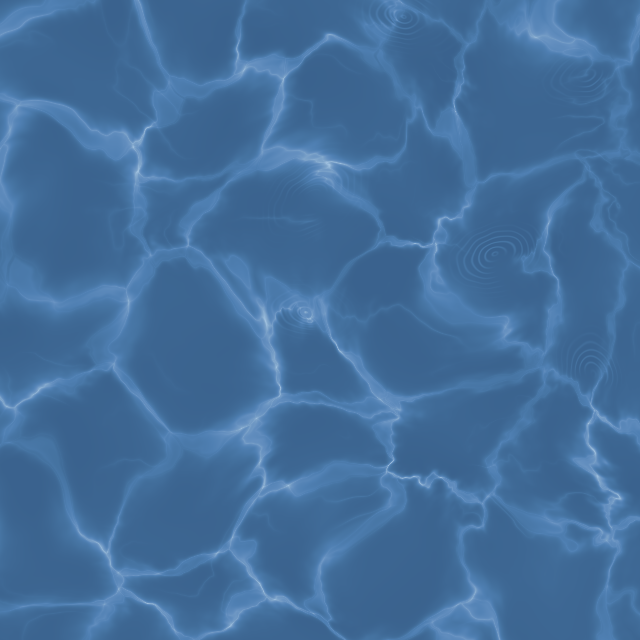
Give the GLSL for this texture, as a WebGL 2 fragment shader.

```glsl
#version 300 es
precision highp float;
precision highp int;

// Sunlit pool water: a net of caustic lines over deep blue.
// Two differently warped Voronoi nets share the same cells; translucent sheets
// fill the gaps between them, and scattered ripple patches bend the light.

uniform vec2 u_resolution;
out vec4 fragColor;

const float CELLS = 5.3;            // caustic cells across the canvas
const float SLOW_WARP = 0.55;       // bending of the whole net, in cells
const float FINE_WARP = 0.17;       // wobble along each line, in cells
const float RIBBON_SPREAD = 0.38;   // separation of the two nets, in cells
const float GLOW_WIDTH = 0.062;     // soft halo around lines, in cells
const float CORE_WIDTH = 0.014;     // bright middle of lines, in cells
const float SHEET_LIGHT = 0.24;     // brightness of the sheets
const float WISP_LIGHT = 0.20;      // brightness of loose filaments
const int PATCHES = 6;              // ripple patches
const vec2 PATCH_LOW = vec2(0.42, 0.35);
const float RIPPLE_LENGTH = 0.0125; // distance between ripple crests
const float RIPPLE_BEND = 0.006;    // refraction by ripples
const float RIPPLE_LIGHT = 0.38;    // glints on crests
const vec3 WATER[6] = vec3[6](
  vec3(0.228, 0.385, 0.555), vec3(0.270, 0.450, 0.630),
  vec3(0.310, 0.500, 0.700), vec3(0.390, 0.560, 0.750),
  vec3(0.490, 0.640, 0.790), vec3(0.620, 0.750, 0.870));

vec2 hash2(vec2 cell) {
  uvec2 v = uvec2(ivec2(cell)) * 1664525u + 10139u;
  v.x += v.y * 16645u;
  v.y += v.x * 16645u;
  v ^= v >> 16u;
  v.x += v.y * 16645u;
  v.y += v.x * 16645u;
  v ^= v >> 16u;
  return vec2(v & 65535u) / 65536.0;
}

float cornerSlope(vec2 cell, vec2 offset) {
  float angle = 6.2832 * hash2(cell).x;
  return dot(vec2(cos(angle), sin(angle)), offset);
}

// Gradient noise, about -0.7 to 0.7
float noise(vec2 p) {
  vec2 i = floor(p), f = p - i;
  vec2 u = f * f * f * (f * (f * 6.0 - 15.0) + 10.0);
  vec2 e = vec2(1.0, 0.0);
  return mix(
    mix(cornerSlope(i, f), cornerSlope(i + e.xy, f - e.xy), u.x),
    mix(cornerSlope(i + e.yx, f - e.yx), cornerSlope(i + e.xx, f - e.xx), u.x), u.y);
}

vec2 noise2(vec2 p) {
  return vec2(noise(p), noise(p + vec2(37.3, 71.7)));
}

vec2 site(vec2 cell) {
  return cell + 0.08 + 0.84 * hash2(cell + 101.0);
}

// Distance to the nearest cell border, and the nearest cell
vec3 voronoi(vec2 p) {
  vec2 base = floor(p), home = base, toHome = vec2(8.0);
  for (int k = 0; k < 9; k++) {
    vec2 cell = base + vec2(k % 3 - 1, k / 3 - 1);
    vec2 d = site(cell) - p;
    if (dot(d, d) < dot(toHome, toHome)) { toHome = d; home = cell; }
  }
  float border = 8.0;
  for (int k = 0; k < 25; k++) {
    vec2 d = site(home + vec2(k % 5 - 2, k / 5 - 2)) - p;
    vec2 gap = d - toHome;
    if (dot(gap, gap) > 1e-5)
      border = min(border, dot(0.5 * (toHome + d), normalize(gap)));
  }
  return vec3(border, home);
}

// Bend of the view in xy, glint in z
vec3 ripples(vec2 uv) {
  vec3 sum = vec3(0.0);
  float wobble = 5.0 * noise(uv * 13.0) + 3.0 * noise(uv * 34.0);
  float broken = smoothstep(-0.25, 0.3, noise(uv * 17.0 + 9.0));
  for (int i = 0; i < PATCHES; i++) {
    vec2 spread = fract(float(i) * vec2(0.7549, 0.5698) + vec2(0.1, 0.25));
    vec2 h = hash2(vec2(i, 53));
    float c = cos(3.1416 * h.x), s = sin(3.1416 * h.x);
    vec2 d = mat2(c, s, -s, c) * (uv - mix(PATCH_LOW, vec2(1.0), spread));
    d.y *= 1.6;
    float r = length(d), radius = mix(0.055, 0.095, h.y);
    float mask = broken * exp(-1.5 * r * r / (radius * radius));
    float wave = sin(6.2832 * r / RIPPLE_LENGTH + wobble);
    sum += mask * vec3(RIPPLE_BEND * wave * d / (r + 0.005),
                       pow(0.5 + 0.5 * wave, 4.0) - 0.12);
  }
  return sum;
}

float causticLine(float border, float width) {
  return 0.62 * exp(-border / width) + 0.38 * exp(-border / CORE_WIDTH);
}

void main() {
  vec2 uv = gl_FragCoord.xy / u_resolution.y;
  vec3 ripple = ripples(uv);
  vec2 p = (uv + ripple.xy) * CELLS;

  // Warp the net, rougher towards the right
  float rough = mix(0.65, 1.25, smoothstep(0.1, 0.8, uv.x));
  vec2 slow = p + SLOW_WARP * noise2(p * 0.8 + 5.0);
  vec2 fine = noise2(slow * 2.6) + 0.42 * noise2(slow * 6.1) + 0.16 * noise2(slow * 14.0);
  vec2 netA = slow + FINE_WARP * rough * fine;
  vec2 netB = netA + RIBBON_SPREAD * noise2(slow * 1.4 + 19.0)
                   + 0.09 * rough * noise2(slow * 5.0 + 43.0);
  vec3 a = voronoi(netA), b = voronoi(netB);

  // Lines with changing strength and width
  float strength = mix(0.4, 1.1, smoothstep(-0.35, 0.35, noise(p * 1.1 + 61.0)));
  float width = GLOW_WIDTH * mix(0.5, 1.5, smoothstep(-0.4, 0.4, noise(p * 1.7 + 83.0)));
  float light = strength * (0.72 * causticLine(a.x, width) + 0.45 * causticLine(b.x, width));

  // Sheets where the two nets disagree about the cell
  float folded = distance(a.yz, b.yz) > 0.5 ? 1.0 : 0.0;
  float streaks = 0.75 + 0.9 * noise(netA * vec2(2.5, 6.0));
  light += SHEET_LIGHT * folded * streaks * smoothstep(0.0, 0.03, min(a.x, b.x));

  // Loose filaments, ripple glints and faint mottling
  float wisp = exp(-abs(noise(netB * vec2(1.3, 2.1) + 29.0)) / 0.035);
  light += WISP_LIGHT * rough * wisp * smoothstep(-0.05, 0.4, noise(p * 1.3 + 7.0));
  light += RIPPLE_LIGHT * ripple.z + 0.03 + 0.10 * noise(slow * 1.2 + 3.0);

  vec3 color = WATER[0];
  for (int i = 1; i < 6; i++)
    color = mix(color, WATER[i], clamp(light * 4.0 - float(i - 1), 0.0, 1.0));
  fragColor = vec4(color, 1.0);
}
```
